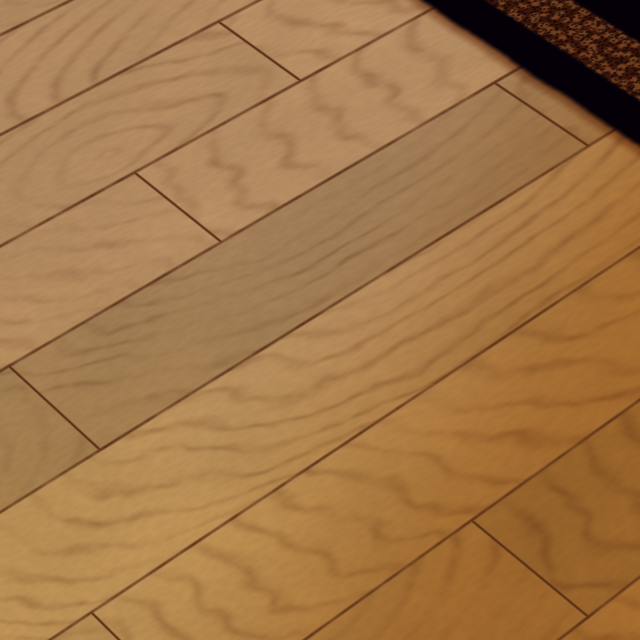
Give the GLSL for this texture, as a Shadertoy shader.

```glsl
// Oak strip floor in perspective, with staggered end joints and a dark rug in the far corner.
#define SEAM_WIDTH 0.0028
#define JOINT_WIDTH 0.0020
#define RING_COUNT 6.5
#define GRAIN_DEPTH 0.75
#define TONE_SPREAD 0.07
#define RUG_EDGE -0.435
#define TAN_OAK vec3(0.69, 0.535, 0.375)
#define HONEY_OAK vec3(0.715, 0.55, 0.325)
#define AMBER_OAK vec3(0.62, 0.405, 0.175)
#define SEAM_BROWN vec3(0.34, 0.18, 0.09)
#define RUG_BLACK vec3(0.02, 0.0, 0.03)
#define RUG_BROWN vec3(0.37, 0.20, 0.10)

// Per row: position of an end joint, board length, tone shift
const vec3 ROWS[8] = vec3[8](
    vec3(1.2, 2.0, 0.01), vec3(-0.212, 2.0, 0.0),
    vec3(0.101, 2.0, 0.02), vec3(0.559, 0.95, -0.07),
    vec3(1.3, 2.0, 0.0), vec3(0.816, 2.0, 0.0),
    vec3(0.203, 2.0, -0.01), vec3(1.2, 2.0, 0.03));

float hash(vec2 p) {
    return fract(sin(dot(p, vec2(127.1, 311.7))) * 4375.85);
}

// Distance to the nearest scattered point
float cellNoise(vec2 p) {
    vec2 cell = floor(p);
    float nearest = 2.0;
    for (int j = -1; j <= 1; j++)
    for (int i = -1; i <= 1; i++) {
        vec2 c = cell + vec2(i, j);
        vec2 point = c + vec2(hash(c), hash(c + 37.0));
        nearest = min(nearest, distance(p, point));
    }
    return nearest;
}

// Smooth wandering value, about -1 to 1
float layeredSines(vec2 p) {
    float sum = 0.0, amp = 0.5;
    for (int i = 0; i < 4; i++) {
        sum += amp * sin(p.x + 1.7 * sin(p.y)) * cos(p.y - 0.6 * p.x);
        p = mat2(1.6, 1.1, -1.1, 1.6) * p + 2.3;
        amp *= 0.55;
    }
    return sum;
}

// Screen position to floor: x along the boards, y counts the rows
vec2 floorCoord(vec2 p) {
    float along = (p.y - 0.775 * p.x) / (1.0 + 0.26 * p.x);
    float across = (p.y + 0.483 * p.x) / (1.0 - 0.174 * p.x);
    return vec2(along, (across - 0.055) / (0.1451 + 0.0516 * across));
}

float softLine(float dist, float width, float pixel) {
    return 1.0 - smoothstep(0.0, width + pixel, dist);
}

// Growth rings: long arches around a random centre for each board
float grain(vec2 q, vec2 seed) {
    vec2 centre = vec2(0.2 + 0.5 * hash(seed + 3.0), mix(-0.4, 1.3, hash(seed + 7.0)));
    vec2 d = (q - centre) * vec2(1.8, 1.0);
    d += 0.10 * layeredSines(q * vec2(6.0, 3.0) + 20.0 * hash(seed));
    float wave = 0.5 + 0.5 * sin(6.2832 * RING_COUNT * length(d));
    float broken = 0.6 + 0.4 * layeredSines(q * vec2(55.0, 9.0));
    float patches = smoothstep(-0.5, 0.4, layeredSines(q * vec2(5.0, 2.5) + 9.0 * hash(seed + 1.0)));
    return pow(wave, 4.0) * broken * (0.25 + 0.75 * patches);
}

vec3 rugColor(vec2 f) {
    float motif = cellNoise(f * vec2(75.0, 13.0));
    float detail = cellNoise(f * vec2(150.0, 30.0) + 5.0);
    vec3 pattern = mix(RUG_BROWN, RUG_BROWN * vec3(0.5, 0.32, 0.3), smoothstep(0.2, 0.6, motif));
    pattern *= 0.55 + 0.65 * smoothstep(0.15, 0.5, detail);
    float band = smoothstep(-0.565, -0.558, f.x) * (1.0 - smoothstep(-0.494, -0.487, f.x));
    return mix(RUG_BLACK, pattern, band);
}

void mainImage(out vec4 fragColor, in vec2 fragCoord) {
    float pixel = 1.0 / iResolution.y;
    vec2 p = fragCoord * pixel;
    p.y = 1.0 - p.y;
    vec2 f = floorCoord(p);

    // Floor units per canvas unit, for even line widths
    vec2 rate = vec2(length(vec2(dFdx(f.x), dFdy(f.x))), length(vec2(dFdx(f.y), dFdy(f.y)))) / pixel;

    // Locate the board
    float row = floor(f.y);
    vec3 info = ROWS[clamp(int(row), 0, 7)];
    float offset = f.x - info.x;
    vec2 board = vec2(floor(offset / info.y), row);
    vec2 q = vec2(mod(offset, info.y), fract(f.y));

    // Wood tone, warmer toward the near right
    vec3 color = mix(TAN_OAK, HONEY_OAK, smoothstep(0.3, 0.9, p.y));
    color = mix(color, AMBER_OAK, smoothstep(0.7, 1.35, p.x + 0.6 * p.y));
    color *= 1.0 + info.z + TONE_SPREAD * (hash(board + 11.0) - 0.5);
    color *= 1.0 + 0.035 * layeredSines(f * vec2(9.0, 2.5));

    // Rings and fine pores
    color *= mix(vec3(1.0), vec3(0.80, 0.73, 0.68), GRAIN_DEPTH * grain(q, board));
    color *= 0.975 + 0.05 * cellNoise(f * vec2(38.0, 26.0));

    // Seams between rows and at board ends
    float wear = 0.75 + 0.3 * layeredSines(f * vec2(45.0, 3.0));
    float seam = softLine(min(q.y, 1.0 - q.y) / rate.y, SEAM_WIDTH, pixel) * wear;
    float joint = softLine(min(q.x, info.y - q.x) / rate.x, JOINT_WIDTH, pixel);
    color = mix(color, SEAM_BROWN, clamp(max(seam, joint), 0.0, 1.0));

    // Rug with a reddish shadow along its edge
    float edge = f.x - RUG_EDGE - 0.004 * layeredSines(vec2(f.y * 4.0, 1.0));
    color *= mix(vec3(1.0), vec3(0.72, 0.56, 0.45), 1.0 - smoothstep(0.0, 0.022, edge));
    float blur = 0.004 + pixel;
    color = mix(rugColor(f), color, smoothstep(-blur, blur, edge));

    fragColor = vec4(color, 1.0);
}
```
